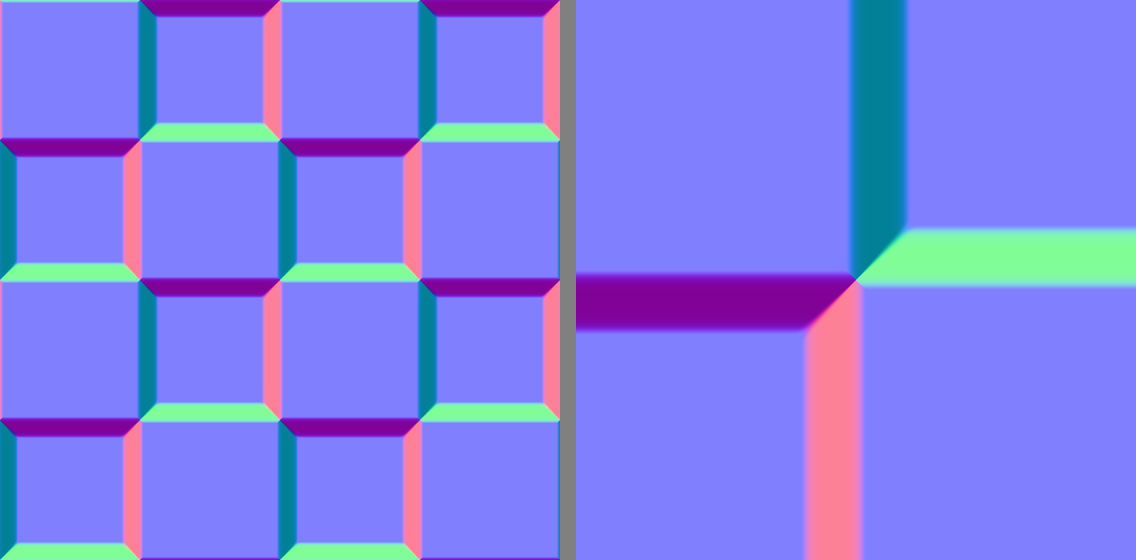
Left, the full canvas; right, a detail of the centre.
A Shadertoy shader for this texture map:

```glsl
// Slope strength across a bevel, d = signed distance inside the raised cell
float bevelMask(float d) {
    return smoothstep(-0.026, 0.036, d) - smoothstep(0.071, 0.133, d);
}

void mainImage(out vec4 fragColor, in vec2 fragCoord) {
    // Four by four checkerboard of raised and flat cells
    vec2 grid = 4.0 * fragCoord / iResolution.xy;
    vec2 cell = floor(grid);
    vec2 p = fract(grid) - 0.5;
    float side = 1.0 - 2.0 * mod(cell.x + cell.y, 2.0);

    // Distance to the nearest cell edge, positive in raised cells
    vec2 a = abs(p);
    float edge = 0.5 - max(a.x, a.y);
    float mask = bevelMask(edge * side);

    // Mitred corners: the blend narrows toward each grid vertex
    float pixel = 4.0 / iResolution.y;
    float blend = 0.2 * edge + 0.5 * pixel;
    float k = smoothstep(-blend, blend, a.x - a.y);

    // Outward slope with the green axis pointing down
    vec2 slope = 5.4 * mask * side * sign(p) * vec2(k, k - 1.0);
    vec3 normal = normalize(vec3(slope, 1.0));

    fragColor = vec4(0.5 + 0.5 * normal, 1.0);
}
```
